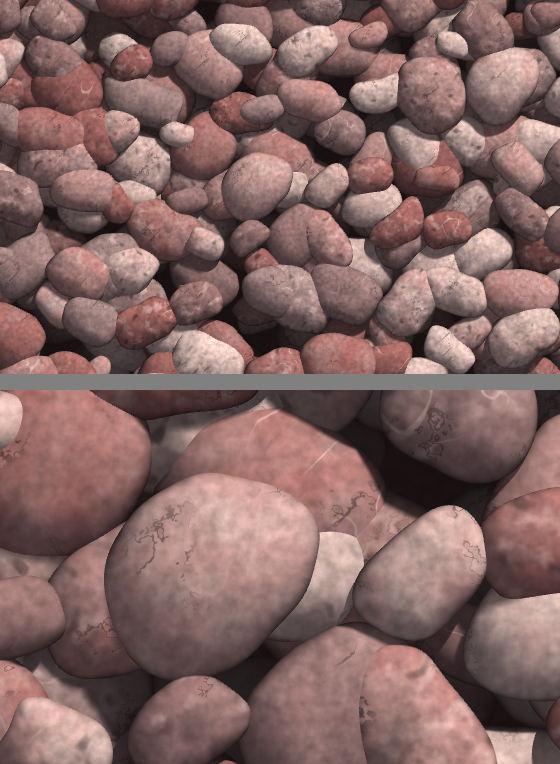
Top: the whole. Bottom: its middle third, enlarged.
A Shadertoy shader for this texture:

```glsl
// A heap of rounded rose, cream and brown pebbles in low sunlight.
// Layers of jittered domes compete by height; the winner is tinted, veined and
// speckled with gradient noise, and a short march to the sun casts shadows.

#define CELL 0.170          // spacing of pebbles within a layer
#define LAYERS 5
#define LIFT 0.026          // height gained per layer
#define DOME 0.64           // thickness relative to the short axis
#define SUN_DIR vec3(0.42, 0.70, 0.58)
#define SUN_COLOR vec3(0.63, 0.61, 0.59)
#define SKY_COLOR vec3(0.37, 0.365, 0.385)
#define SHADOW_STEPS 7
#define SHADOW_REACH 0.15
#define ROUGHNESS 0.30
#define SAMPLES 3

struct Hit { float height; vec3 normal; vec4 tint; };

vec4 hash4(vec2 p) {
    vec4 q = fract(p.xyxy * vec4(0.1031, 0.1030, 0.0973, 0.1099));
    q += dot(q, q.wzxy + 33.33);
    return fract((q.xxyz + q.yzzw) * q.zywx);
}

mat2 spin(float a) {
    float c = cos(a), s = sin(a);
    return mat2(c, -s, s, c);
}

// Gradient noise, about -0.7 to 0.7
float slope(vec2 cell, vec2 offset) {
    return dot(hash4(cell).xy * 2.0 - 1.0, offset);
}

float noise(vec2 p) {
    vec2 i = floor(p), f = p - i;
    vec2 u = f * f * f * (f * (f * 6.0 - 15.0) + 10.0);
    vec2 e = vec2(1.0, 0.0);
    return 1.3 * mix(mix(slope(i, f), slope(i + e, f - e), u.x),
                     mix(slope(i + e.yx, f - e.yx), slope(i + 1.0, f - 1.0), u.x), u.y);
}

float fbm(vec2 p) {
    return noise(p) + 0.5 * noise(p * 2.1 + 7.3) + 0.25 * noise(p * 4.3 + 19.1);
}

// Highest pebble surface over point p
Hit pile(vec2 p) {
    Hit hit = Hit(0.0, vec3(0.0, 0.0, 1.0), vec4(0.9, 0.3, 0.5, 0.5));
    for (int layer = 0; layer < LAYERS; layer++) {
        float level = float(layer);
        float turn = 0.4 + level * 1.1;
        vec2 grid = spin(turn) * p / CELL + 40.0 + level * 17.3;
        vec2 corner = floor(grid - 0.5);
        for (int k = 0; k < 4; k++) {
            vec2 cell = corner + vec2(k % 2, k / 2);
            vec4 place = hash4(cell + level * 31.7);
            vec4 form = hash4(cell + level * 13.1 + 71.0);
            vec2 d = (grid - cell - 0.5 - (place.xy - 0.5) * 0.52) * CELL;
            vec2 axes = CELL * mix(0.29, 0.64, place.w) * vec2(1.0, mix(0.56, 0.88, form.x));
            mat2 toStone = spin((place.z - 0.5) * 2.1);
            vec2 q = toStone * (spin(-turn) * d) / axes;
            // Taper and bend the oval
            q.x *= 1.0 + 0.4 * (form.y - 0.5) * q.y;
            q.y += 0.3 * (form.w - 0.5) * (q.x * q.x - 0.3);
            float power = mix(2.0, 2.9, form.z);
            vec2 m = pow(abs(q) + 1e-4, vec2(power));
            float inside = 1.0 - m.x - m.y;
            if (inside <= 0.0) continue;
            float thick = DOME * axes.y, root = sqrt(inside);
            float h = level * LIFT + form.w * 0.025 + thick * root;
            if (h > hit.height) {
                vec2 lean = thick * power * m / (abs(q) + 1e-4) * sign(q) / axes;
                hit = Hit(h, normalize(vec3(lean * toStone, 2.0 * root)),
                          hash4(cell + level * 5.9 + 133.0));
            }
        }
    }
    return hit;
}

float sunVisibility(vec2 p, float h) {
    float open = 1.0;
    for (int i = 1; i <= SHADOW_STEPS; i++) {
        float s = SHADOW_REACH * float(i) / float(SHADOW_STEPS);
        float block = pile(p + SUN_DIR.xy * s).height - h - SUN_DIR.z * s;
        open = min(open, 1.0 - smoothstep(-0.003, 0.007, block));
    }
    return open;
}

// Mineral colour of one pebble
vec3 mineral(vec2 p, vec4 tint) {
    vec2 at = p + tint.xy * 37.0;
    float patches = fbm(at * 13.0), grain = fbm(at * 85.0);
    vec3 cream = vec3(0.91, 0.81, 0.76), rose = vec3(0.79, 0.62, 0.585);
    vec3 brick = vec3(0.64, 0.41, 0.38), mauve = vec3(0.58, 0.48, 0.465);
    float kind = tint.x + 0.25 * patches;
    vec3 color = mix(cream, rose, smoothstep(0.15, 0.48, kind));
    color = mix(color, brick, smoothstep(0.5, 0.9, kind));
    color = mix(color, mauve, 0.75 * smoothstep(0.68, 0.85, tint.y));
    // Pale blotches, fine veins, dark cracks and pits
    float mottled = smoothstep(0.25, 0.8, tint.z);
    color = mix(color, cream, 0.5 * mottled * smoothstep(0.05, 0.5, fbm(at * 32.0)));
    float line = abs(noise(at * 15.0 + 0.35 * patches));
    float vein = (1.0 - smoothstep(0.008, 0.03, line)) * smoothstep(-0.1, 0.35, noise(at * 11.0 + 5.0));
    color = mix(color, cream, 0.6 * vein * step(0.5, tint.w));
    float crack = 1.0 - smoothstep(0.01, 0.05, abs(noise(at * 21.0 + 0.5 * grain + 30.0)));
    color *= 1.0 - 0.35 * crack * smoothstep(0.05, 0.4, noise(at * 14.0 + 80.0));
    color *= 1.0 - 0.35 * mottled * smoothstep(0.25, 0.65, noise(at * 52.0));
    return color * (1.0 + 0.17 * grain + 0.14 * patches);
}

vec3 render(vec2 p) {
    vec2 warped = p + 0.012 * vec2(noise(p * 13.0), noise(p * 13.0 + 50.0));
    Hit hit = pile(warped);
    vec2 bump = vec2(fbm(p * 30.0 + hit.tint.xy * 9.0), fbm(p * 30.0 + 60.0 + hit.tint.zw * 9.0));
    vec3 normal = normalize(hit.normal + vec3(ROUGHNESS * bump * mix(0.35, 1.0, hit.tint.z), 0.0));
    float facing = smoothstep(0.03, 0.93, dot(normal, SUN_DIR));
    float sun = facing > 0.0 ? facing * sunVisibility(warped, hit.height) : 0.0;
    float depth = mix(0.2, 1.0, smoothstep(0.015, 0.135, hit.height));
    float sky = depth * mix(0.4, 1.0, smoothstep(0.0, 0.75, normal.z));
    return mineral(p, hit.tint) * (SKY_COLOR * sky + SUN_COLOR * sun);
}

void mainImage(out vec4 fragColor, in vec2 fragCoord) {
    vec3 color = vec3(0.0);
    for (int i = 0; i < SAMPLES; i++) {
        float k = (float(i) + 0.5) / float(SAMPLES);
        vec2 jitter = vec2(k, fract(k * 2.0 + 0.17)) - 0.5;
        color += render((fragCoord + jitter) / iResolution.y);
    }
    fragColor = vec4(color / float(SAMPLES) + vec3(0.045, 0.03, 0.035), 1.0);
}
```
